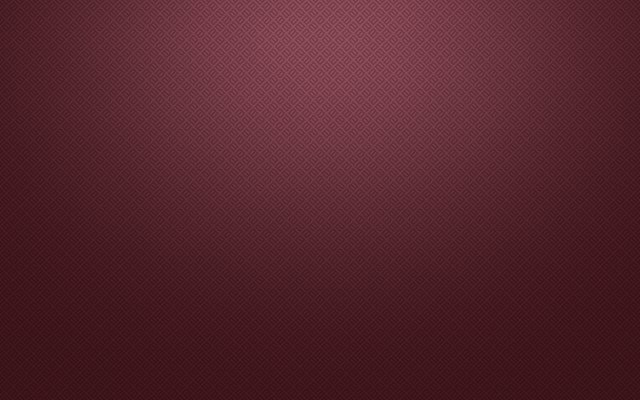
Write a Shadertoy shader that draws this pattern.

```glsl
#define REPEATS 48.0
#define LINE_HALF_WIDTH 0.48
#define LINE_DEPTH 0.24
#define RELIEF 0.05
#define GRAIN 0.035
#define GLOW_CENTER vec2(0.515, 0.94)
#define GLOW_RADIUS vec2(0.66, 0.54)
#define SHADE_COLOR vec3(0.238, 0.077, 0.098)
#define GLOW_COLOR vec3(0.535, 0.287, 0.335)

const float CELL_UNITS = 6.0;

vec2 hashGradient(vec2 cell) {
    float h = fract(sin(dot(cell, vec2(127.1, 311.7))) * 43758.5);
    float angle = 6.2832 * h;
    return vec2(cos(angle), sin(angle));
}

float gradientNoise(vec2 p) {
    vec2 i = floor(p), f = fract(p);
    vec2 u = f * f * f * (f * (f * 6.0 - 15.0) + 10.0);
    vec2 e = vec2(1.0, 0.0);
    float a = dot(hashGradient(i), f);
    float b = dot(hashGradient(i + e.xy), f - e.xy);
    float c = dot(hashGradient(i + e.yx), f - e.yx);
    float d = dot(hashGradient(i + e.xx), f - e.xx);
    return mix(mix(a, b, u.x), mix(c, d, u.x), u.y);
}

// Distance to an axis-aligned stroke with square ends
float strokeDistance(vec2 p, vec2 a, vec2 b) {
    vec2 q = abs(p - 0.5 * (a + b)) - 0.5 * abs(b - a);
    return max(q.x, q.y);
}

// Square S-shaped key, symmetric under a half turn
float keyDistance(vec2 p) {
    if (p.y < 0.0) p = -p;
    float d = strokeDistance(p, vec2(-2.0, 0.0), vec2(2.0, 0.0));
    d = min(d, strokeDistance(p, vec2(2.0, 0.0), vec2(2.0, 2.0)));
    d = min(d, strokeDistance(p, vec2(-2.0, 2.0), vec2(2.0, 2.0)));
    return min(d, strokeDistance(p, vec2(-2.0, 1.3), vec2(-2.0, 2.0)));
}

// Diagonal fretwork: every other key is turned by a quarter
float fretCoverage(vec2 p, float pixel) {
    vec2 q = vec2(p.x + p.y, p.y - p.x);
    vec2 cell = floor(q);
    vec2 local = (fract(q) - 0.5) * CELL_UNITS;
    if (mod(cell.x + cell.y, 2.0) > 0.5) local = vec2(-local.y, local.x);
    return clamp(0.5 + (LINE_HALF_WIDTH - keyDistance(local)) / pixel, 0.0, 1.0);
}

void mainImage(out vec4 fragColor, in vec2 fragCoord) {
    vec2 uv = fragCoord / iResolution.xy;
    vec2 p = fragCoord / iResolution.x * REPEATS;
    float pixel = CELL_UNITS * sqrt(2.0) * REPEATS / iResolution.x;

    // Soft light falling from the top
    vec2 fromGlow = (uv - GLOW_CENTER) * vec2(iResolution.x / iResolution.y, 1.0);
    fromGlow /= GLOW_RADIUS;
    vec3 color = mix(SHADE_COLOR, GLOW_COLOR, exp(-dot(fromGlow, fromGlow)));

    // Engraved keys with a faint lit lower edge
    float groove = fretCoverage(p, pixel);
    float litEdge = fretCoverage(p + vec2(0.0, 0.09), pixel) * (1.0 - groove);
    color *= 1.06 - LINE_DEPTH * groove + RELIEF * litEdge;

    // Fine fibre and broad uneven dye
    float grain = gradientNoise(p * 5.3) + 0.5 * gradientNoise(p * 0.35);
    color *= 1.0 + GRAIN * grain;

    fragColor = vec4(color, 1.0);
}
```
